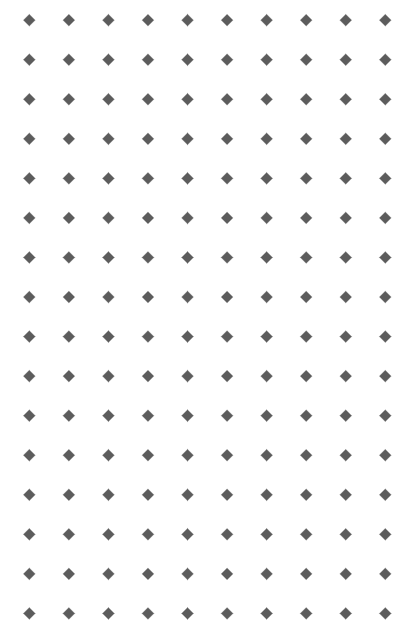
This pattern is drawn by a WebGL 1 fragment shader. Its source:

```glsl
precision highp float;

uniform vec2 u_resolution;

// Lengths are fractions of the canvas height.
#define PITCH 0.0618
#define FIRST_CENTER vec2(0.0458, 0.0415)
#define HALF_DIAGONAL 0.0094
#define INK vec3(0.36)
#define PAPER vec3(1.0)

// Signed distance to a square standing on its corner.
float diamondDistance(vec2 p, float halfDiagonal) {
  return (abs(p.x) + abs(p.y) - halfDiagonal) * 0.70711;
}

void main() {
  vec2 position = gl_FragCoord.xy / u_resolution.y;
  float pixel = 1.0 / u_resolution.y;

  // Square grid: ten columns by sixteen rows fit on the canvas.
  vec2 cell = fract((position - FIRST_CENTER) / PITCH + 0.5) - 0.5;
  float d = diamondDistance(cell * PITCH, HALF_DIAGONAL);

  // Antialiased edge about one pixel wide.
  float coverage = 1.0 - smoothstep(-0.75 * pixel, 0.75 * pixel, d);
  gl_FragColor = vec4(mix(PAPER, INK, coverage), 1.0);
}
```
